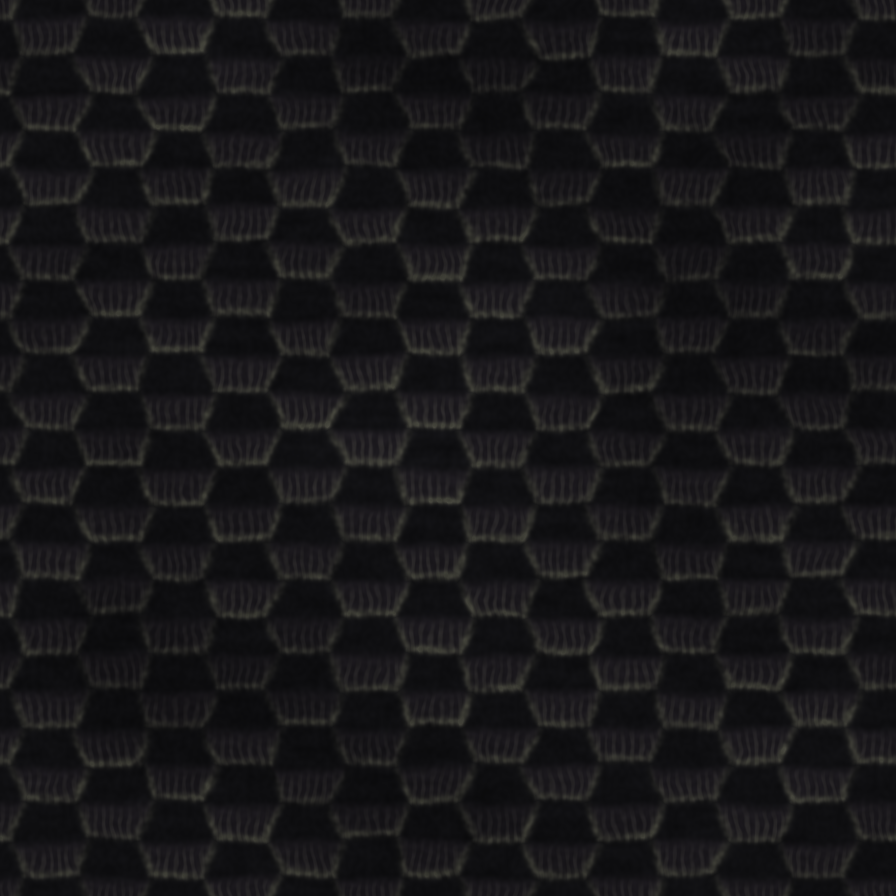
Write a three.js fragment shader that draws this texture.

```glsl
#define GRID vec2(7.0, 12.0)
#define ORIGIN vec2(0.39, 0.55)
#define CELL_ASPECT 1.714
#define FLAT_HALF 0.32
#define WIDE_HALF 0.52
#define LINE_WIDTH 0.056
#define THREAD_PITCH 0.119
#define WARP 0.06
#define BASE_COLOR vec3(0.055, 0.055, 0.063)
#define FILL_COLOR vec3(0.104, 0.095, 0.112)
#define THREAD_COLOR vec3(0.160, 0.153, 0.152)
#define EDGE_COLOR vec3(0.208, 0.207, 0.184)

varying vec2 vUv;

vec2 hash2(vec2 p) {
  vec3 h = fract(p.xyx * vec3(0.1031, 0.1030, 0.0973));
  h += dot(h, h.yzx + 33.33);
  return fract((h.xx + h.yz) * h.zy);
}

vec2 wrapCell(vec2 cell, vec2 period) {
  return floor(mod(cell + 0.5, period));
}

float cornerGradient(vec2 cell, vec2 corner, vec2 f, vec2 period) {
  float angle = 6.28319 * hash2(wrapCell(cell + corner, period) + period).x;
  return dot(vec2(cos(angle), sin(angle)), f - corner);
}

// Gradient noise that wraps after one canvas, about -0.7 to 0.7
float noise(vec2 uv, vec2 period) {
  vec2 p = uv * period;
  vec2 cell = floor(p);
  vec2 f = p - cell;
  vec2 u = f * f * f * (f * (f * 6.0 - 15.0) + 10.0);
  float low = mix(cornerGradient(cell, vec2(0.0), f, period),
                  cornerGradient(cell, vec2(1.0, 0.0), f, period), u.x);
  float high = mix(cornerGradient(cell, vec2(0.0, 1.0), f, period),
                   cornerGradient(cell, vec2(1.0), f, period), u.x);
  return mix(low, high, u.y);
}

float segmentDistance(vec2 p, vec2 a, vec2 b) {
  vec2 ab = b - a;
  return length(p - a - ab * clamp(dot(p - a, ab) / dot(ab, ab), 0.0, 1.0));
}

float softLine(float d, float width) {
  return exp(-d * d / (width * width));
}

void main() {
  // Uneven weave and fibre grain
  vec2 warp = vec2(noise(vUv, vec2(15.0, 19.0)), noise(vUv, vec2(17.0, 23.0)));
  vec2 p = vUv * GRID - ORIGIN + WARP * warp;
  float broad = noise(vUv, vec2(3.0)) + 0.6 * noise(vUv, vec2(5.0, 7.0));
  float patchy = noise(vUv, vec2(47.0, 53.0));
  float grain = noise(vUv, vec2(149.0, 131.0));
  float fibre = noise(vUv, vec2(107.0, 61.0));

  vec3 color = BASE_COLOR * (1.0 + 0.2 * noise(vUv, vec2(12.0, 71.0)) + 0.2 * patchy);
  float edge = 0.0;

  // Two staggered lattices of open half hexagons
  for (int i = 0; i < 2; i++) {
    float stagger = 0.5 * float(i);
    vec2 cell = floor(p - stagger + 0.5);
    vec2 id = wrapCell(cell, GRID) + 19.0 * float(i);
    vec2 shift = hash2(id + 3.0) - 0.5;
    vec2 tone = hash2(id + 71.0);
    vec2 q = (p - stagger - cell) * vec2(CELL_ASPECT, 1.0) + 0.05 * shift;
    vec2 side = vec2(abs(q.x), q.y);

    // Recessed fill, darker toward its open top
    float halfWidth = mix(FLAT_HALF, WIDE_HALF, clamp(2.0 * q.y + 0.5, 0.0, 1.0));
    float inside = smoothstep(0.05, -0.03, side.x - halfWidth)
                 * smoothstep(-0.31, -0.23, q.y) * smoothstep(0.25, 0.07, q.y);
    float contrast = clamp(0.7 + 0.45 * tone.x + 0.5 * broad, 0.4, 1.3);

    // Upright threads with ragged ends
    float phase = q.x / THREAD_PITCH + 0.35 * patchy + 0.3 * tone.y;
    float thread = smoothstep(-0.6, 1.0, cos(6.28319 * phase) + 0.9 * fibre);
    float reach = smoothstep(0.22 + 0.15 * patchy, -0.08, q.y);
    color = mix(color, FILL_COLOR, inside * min(contrast + 0.1, 1.0));
    color = mix(color, THREAD_COLOR, inside * thread * reach * 0.62 * contrast);
    color *= 1.0 - 0.12 * inside * (1.0 - thread) * reach;

    // Raised rim: worn base and sides that fade upward
    vec2 corner = vec2(FLAT_HALF, -0.25);
    float base = softLine(segmentDistance(side, vec2(0.0, -0.25), corner), LINE_WIDTH);
    float flank = softLine(segmentDistance(side, corner, vec2(WIDE_HALF, 0.2)), LINE_WIDTH);
    flank *= mix(0.85, 0.22, smoothstep(-0.15, 0.22, q.y));
    flank *= 0.9 + 0.12 * smoothstep(-0.2, 0.2, q.x);
    float knots = 0.72 + 0.3 * thread;
    float wear = 0.66 + 0.42 * tone.y + 0.4 * broad;
    edge = max(edge, max(base * knots, flank) * wear);
  }

  edge *= 1.0 + 0.95 * patchy + 0.5 * grain;
  color = mix(color, EDGE_COLOR, clamp(edge, 0.0, 1.2));
  color *= 1.0 + 0.2 * grain + 0.2 * broad;
  gl_FragColor = vec4(clamp(color, 0.0, 1.0), 1.0);
}
```
